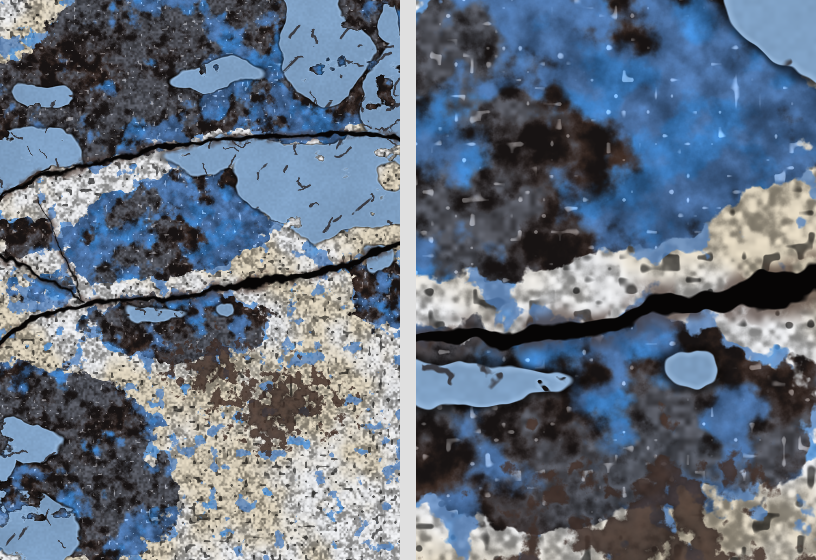
Left: the whole. Right: its middle third, enlarged.
A WebGL 1 fragment shader for this texture:

```glsl
precision highp float;
// Weathered concrete with rust, blue residue, peeling paint and black cracks.
// Areas are warped ellipses, surfaces layered noise, cracks shaken curves.
uniform vec2 u_resolution;
#define CONCRETE_LIGHT vec3(.88, .885, .895)
#define CONCRETE_GREY vec3(.56)
#define RUST_DARK vec3(.09, .075, .075)
#define RUST_BROWN vec3(.25, .18, .15)
#define HAZE vec3(.31, .33, .37)
#define RESIDUE vec3(.27, .43, .64)
#define VIVID_BLUE vec3(.16, .5, .82)
#define FILM vec3(.49, .62, .76)
#define WARP .085
#define NICK_SCALE 27.
#define CRACK_WIGGLE .04

float hash(vec2 p) {
  vec3 q = fract(p.xyx * .1031);
  q += dot(q, q.yzx + 33.33);
  return fract((q.x + q.y) * q.z);
}
float noise(vec2 p) {
  vec2 i = floor(p), f = fract(p);
  f = f * f * (3. - 2. * f);
  return mix(mix(hash(i), hash(i + vec2(1, 0)), f.x),
             mix(hash(i + vec2(0, 1)), hash(i + vec2(1, 1)), f.x), f.y);
}
float fbm(vec2 p) {
  float sum = 0., amp = .516;
  for (int k = 0; k < 5; k++) {
    sum += amp * noise(p);
    p = mat2(1.6, 1.2, -1.2, 1.6) * p + 7.3;
    amp *= .5;
  }
  return sum;
}
// Approximate inner distance of an ellipse
float blob(vec2 p, float x, float y, float rx, float ry) {
  return (1. - length((p - vec2(x, y)) / vec2(rx, ry))) * min(rx, ry);
}
float upperCrack(float x) { return .642 + .12 * (1. - exp(-5. * x)); }
float lowerCrack(float x) { return .466 - .068 * exp(-12. * x) + .28 * x * x * x; }

// Rusty areas, positive inside
float rustArea(vec2 p) {
  float corner = (p.x / .156 + (1. - p.y) / .124 - 1.) * .1;
  float d = min(p.y - upperCrack(p.x) - .004, corner);
  d = max(d, blob(p - vec2(0, .22 * (p.x - .3)), .3, .605, .185, .088));
  d = max(d, max(blob(p, .055, .57, .055, .034), blob(p, .09, .485, .05, .024)));
  d = max(d, min(blob(p, .33, .42, .165, .066), lowerCrack(p.x) - p.y));
  d = max(d, max(blob(p, .08, .19, .205, .145), blob(p, .21, .11, .09, .12)));
  return max(d, blob(p, .7, .475, .08, .052));
}
// Sheets of paint film, positive inside
float filmArea(vec2 p) {
  float above = p.y - upperCrack(p.x);
  float d = max(blob(p, .62, .68, .2, .1), blob(p, .43, .722, .13, .025));
  d = min(min(d, -above - .004), -blob(p, .685, .685, .03, .026));
  d = max(d, max(blob(p, .57, .9, .085, .08), blob(p, .56, .98, .045, .06)));
  d = max(d, max(blob(p, .705, .83, .052, .11), blob(p, .685, .96, .022, .04)));
  d = max(d, max(blob(p, .375, .87, .075, .028), blob(p, .07, .82, .045, .027)));
  d = max(d, min(blob(p, .05, .705, .105, .055), above - .008));
  d = max(d, max(blob(p, .02, .21, .065, .042), blob(p, 0., .14, .022, .08)));
  d = max(d, max(blob(p, .06, .045, .09, .062), blob(p, .69, .523, .032, .02)));
  return max(d, max(blob(p, .28, .44, .045, .014), blob(p, .405, .456, .02, .012)));
}
// Short curved nicks, one per cell
float nicks(vec2 p) {
  float ink = 0.;
  for (int j = -1; j <= 1; j++) for (int i = -1; i <= 1; i++) {
    vec2 c = floor(p) + vec2(i, j);
    float angle = 6.283 * hash(c + 9.), reach = .12 + .32 * hash(c + 57.);
    vec2 dir = vec2(cos(angle), sin(angle)), q = p - c - vec2(hash(c), hash(c + 31.));
    float along = clamp(dot(q, dir), -reach, reach);
    float d = length(q - dir * along + dir.yx * along * along * .5);
    ink = max(ink, step(.45, hash(c + 77.)) * (1. - smoothstep(.03, .085, d)));
  }
  return ink;
}
// Opening of all cracks, positive inside
float cracks(vec2 p) {
  float shake = (fbm(p * 15.) - .5) * CRACK_WIGGLE + (noise(p * 95.) - .5) * .006;
  float x = p.x, y = p.y + shake, w = .35 + 1.2 * fbm(p * 13. + 5.);
  float d = max(.0046 * w - abs(y - upperCrack(x)), .0058 * w - abs(y - lowerCrack(x)));
  d = max(d, .0032 * w - abs(y - .535 + .2 * x + 1.8 * x * x) - max(x - .15, 0.));
  float side = abs(x + shake - .15 + .46 * (p.y - .464));
  return max(d, .002 * w - side - max(abs(p.y - .556) - .092, 0.));
}
void main() {
  vec2 p = gl_FragCoord.xy / u_resolution.y;
  float soft = 1. / u_resolution.y;
  vec2 warped = p + WARP * (vec2(fbm(p * 9. + 3.), fbm(p * 9. + 47.)) - .5);
  float fine = noise(p * 260.), grit = fbm(p * 75.), mottle = fbm(p * 26. + 13.);
  // Concrete with grain, warm dirt and pits
  vec3 col = mix(CONCRETE_GREY, CONCRETE_LIGHT, smoothstep(.28, .58, mix(grit, fine, .3)));
  col *= mix(vec3(1), vec3(.95, .9, .8), smoothstep(.48, .68, fbm(p * 7.))) * (.9 + .2 * fine);
  col *= 1. - .6 * smoothstep(.76, .9, noise(p * 150. + 8.));
  // Rust with haze, blue residue and pale specks
  float d = rustArea(warped) + (fbm(p * 48.) - .5) * .05;
  vec3 rust = mix(RUST_DARK, RUST_BROWN, smoothstep(.3, .72, grit));
  float haze = smoothstep(.42, .6, mix(fbm(p * 8. + 21.), grit, .5));
  rust = mix(rust, HAZE * (.65 + .7 * fine), .85 * haze);
  float blue = mix(fbm(p * 7. + 61.), mottle, .55) + .07 * exp(-max(d, 0.) / .025);
  blue += .045 * smoothstep(-.02, .06, blob(p, .28, .59, .2, .13)) + .12 * (grit - .5);
  vec3 residue = mix(RESIDUE, VIVID_BLUE, .55 * smoothstep(.5, .7, fbm(p * 40. + 90.)));
  rust = mix(rust, residue * (.55 + .9 * grit), .85 * smoothstep(.52, .61, blue));
  rust += .3 * smoothstep(.84, .96, noise(p * 210. + 4.));
  float fleck = smoothstep(.64, .7, fbm(p * 42. + 33.) + .12 * exp(-abs(d) / .014));
  col = mix(col, residue * 1.15, .75 * fleck);
  col = mix(col, rust, smoothstep(-.0015, .0025, d));
  // Crumbly stains on bare concrete
  float crumbs = max(blob(warped, .52, .27, .12, .065), blob(warped, .37, .34, .08, .06));
  crumbs = smoothstep(0., .018, crumbs + (grit - .56) * .16);
  col = mix(col, mix(RUST_DARK, RUST_BROWN * 1.3, grit), .85 * crumbs);
  // Paint film with holes, shadow, pale rim and nicks
  float film = min(filmArea(warped), (.69 - fbm(p * vec2(19, 25) + 40.)) * .1);
  col *= 1. - .55 * smoothstep(-.006, 0., film);
  vec3 sheet = FILM * (.88 + .18 * fbm(p * 10.) + .06 * fine);
  sheet += .09 * (1. - smoothstep(0., .004, film));
  sheet = mix(sheet, RUST_DARK * 1.8, .8 * nicks(p * NICK_SCALE + 1.5 * mottle));
  col = mix(col, sheet, smoothstep(-soft, soft, film));
  // Cracks with dirty lips
  float gap = cracks(p);
  col = mix(col, RUST_BROWN, .65 * smoothstep(-.012, 0., gap) * smoothstep(.35, .65, grit));
  col = mix(col, vec3(.025, .02, .02), smoothstep(-soft, 1.5 * soft, gap));
  gl_FragColor = vec4(clamp(col, 0., 1.), 1);
}
```
